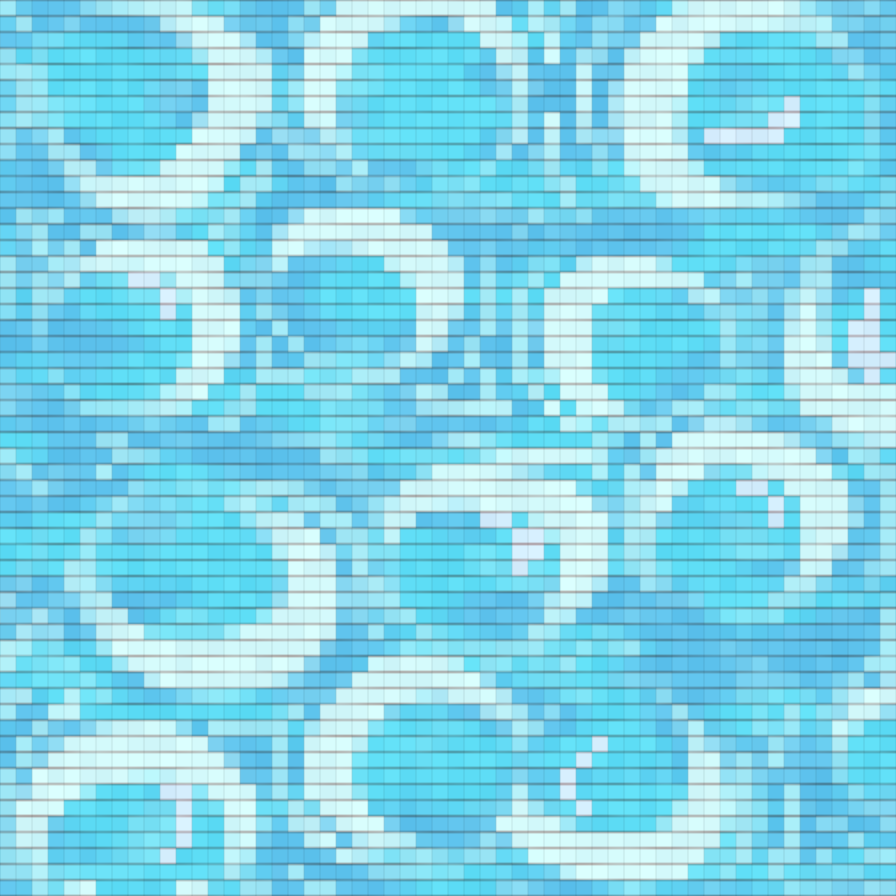
Write a three.js fragment shader that draws this texture.

```glsl
// Mosaic of small square tiles showing pale curling waves on blue and cyan water.
varying vec2 vUv;

const float TILES = 56.0;                    // tiles along one side
const vec2 SWIRL_GRID = vec2(3.2, 3.8);      // swirls across and up
const float SWIRL_RADIUS = 0.162;
const float RING_SPACING = 0.25;             // in swirl radii
const float CREST_OUTER = 0.68;
const float CREST_INNER = 0.50;
const float CREST_SHIFT = 0.17;
const float EDGE_SOFTNESS = 0.06;            // in tiles
const float TILE_VARIATION = 0.045;
const vec3 BLUE = vec3(0.37, 0.765, 0.93);
const vec3 CYAN = vec3(0.37, 0.87, 0.965);
const vec3 PALE = vec3(0.64, 0.915, 0.965);
const vec3 FOAM = vec3(0.83, 0.98, 0.985);
const vec3 GLINT = vec3(0.88, 0.94, 0.995);
const vec3 SEAM_TINT = vec3(0.86, 0.76, 0.75);
const float TAU = 6.2831853;

float hash(vec2 p) {
  vec3 q = fract(vec3(p.xyx) * 0.1031);
  q += dot(q, q.yzx + 33.33);
  return fract((q.x + q.y) * q.z);
}

vec2 gradient(vec2 p) {
  float a = TAU * hash(p);
  return vec2(cos(a), sin(a));
}

float gradientNoise(vec2 p) {
  vec2 i = floor(p), f = fract(p);
  vec2 u = f * f * f * (f * (f * 6.0 - 15.0) + 10.0);
  vec2 x = vec2(1.0, 0.0);
  float low = mix(dot(gradient(i), f), dot(gradient(i + x), f - x), u.x);
  float high = mix(dot(gradient(i + x.yx), f - x.yx),
                   dot(gradient(i + x.xx), f - x.xx), u.x);
  return mix(low, high, u.y);
}

// Finds the topmost swirl: offset from its centre in radii, and its cell.
void findSwirl(vec2 uv, out vec2 offset, out vec2 swirlId) {
  vec2 cell = floor(uv * SWIRL_GRID);
  float best = 1e5;
  offset = vec2(0.0);
  swirlId = cell;
  for (int j = -1; j <= 1; j++) {
    for (int i = -1; i <= 1; i++) {
      vec2 id = cell + vec2(float(i), float(j));
      vec2 jitter = vec2(hash(id + 11.0), hash(id + 47.0)) - 0.5;
      jitter.x += 0.5 * mod(id.y, 2.0) - 0.25;
      vec2 centre = (id + 0.5 + 0.4 * jitter) / SWIRL_GRID;
      float radius = SWIRL_RADIUS * mix(0.85, 1.2, hash(id + 83.0));
      vec2 d = (uv - centre) * vec2(0.93, 1.07) / radius;
      float rank = length(d) + 0.35 * hash(id + 29.0);
      if (rank < best) {
        best = rank;
        offset = d;
        swirlId = id;
      }
    }
  }
}

vec3 tileColour(vec2 tile) {
  vec2 uv = (tile + 0.5) / TILES;
  vec2 warp = vec2(gradientNoise(uv * 5.0), gradientNoise(uv * 5.0 + 19.0));
  vec2 d, id;
  findSwirl(uv + 0.035 * warp, d, id);
  float r = length(d);
  float angle = atan(d.y, d.x + 0.0001);
  float heading = TAU * hash(id + 61.0);
  vec2 toward = vec2(cos(heading), sin(heading));

  // Water: cyan pools inside the swirls, blue with streaks elsewhere
  float streak = gradientNoise(uv * vec2(7.0, 17.0) + 5.0);
  float pool = 1.0 - smoothstep(0.3, 0.62, r);
  vec3 colour = mix(BLUE, CYAN, smoothstep(-0.12, 0.28, streak + 0.3 * pool));
  colour = mix(colour, PALE, 0.4 * smoothstep(0.12, 0.4, gradientNoise(uv * vec2(9.0, 15.0) + 70.0)));

  // Thin spiral rings outside the crest
  float wave = -cos(TAU * (r - 0.72) / RING_SPACING + angle - heading);
  float patches = smoothstep(-0.35, 0.2, gradientNoise(uv * 6.0 + id * 3.0));
  float rings = smoothstep(-0.05, 0.55, wave) * patches * smoothstep(0.64, 0.72, r);
  float bright = smoothstep(0.0, 0.4, gradientNoise(uv * 5.0 + 31.0));
  colour = mix(colour, mix(PALE, FOAM, bright), rings);

  // Thick crescent crest
  float crest = min(CREST_OUTER - r, length(d + CREST_SHIFT * toward) - CREST_INNER);
  float thickSide = 0.5 + 0.5 * dot(d, toward) / max(r, 0.001);
  vec3 crestColour = mix(PALE, FOAM, smoothstep(0.1, 0.5, thickSide));
  colour = mix(colour, crestColour, smoothstep(-0.04, 0.04, crest));

  // Short glints near some centres
  float glint = step(abs(r - 0.24), 0.06) * step(0.35, dot(d, toward.yx) / max(r, 0.001));
  colour = mix(colour, GLINT, 0.9 * glint * step(0.55, hash(id + 7.0)));

  return colour + TILE_VARIATION * (hash(tile + 101.0) - 0.5) * vec3(1.3, 1.0, 0.6);
}

void main() {
  vec2 p = vUv * TILES;

  // Blend the four nearest tiles over a narrow edge
  vec2 base = floor(p - 0.5);
  vec2 blend = smoothstep(0.5 - EDGE_SOFTNESS, 0.5 + EDGE_SOFTNESS, fract(p - 0.5));
  vec3 lower = mix(tileColour(base), tileColour(base + vec2(1.0, 0.0)), blend.x);
  vec3 upper = mix(tileColour(base + vec2(0.0, 1.0)), tileColour(base + 1.0), blend.x);
  vec3 colour = mix(lower, upper, blend.y);

  // Dark uneven seams between rows, faint ones between columns
  vec2 edge = abs(fract(p) - 0.5);
  float unevenness = gradientNoise(vec2(p.x * 0.3, floor(p.y + 0.5) * 7.3));
  float rowSeam = smoothstep(0.36, 0.47, edge.y) * (1.0 + 0.6 * unevenness);
  float columnSeam = smoothstep(0.40, 0.49, edge.x);
  colour *= mix(vec3(1.0), SEAM_TINT, rowSeam);
  colour *= 1.0 - 0.055 * columnSeam;

  gl_FragColor = vec4(colour, 1.0);
}
```
